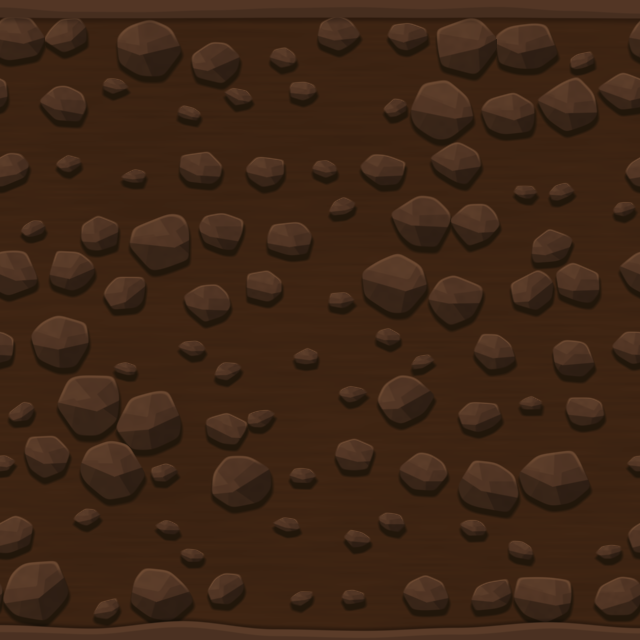
Reproduce this texture procedurally as a Shadertoy shader.

```glsl
// Brown soil with faint level grain, strewn with faceted stones of three sizes.
// Stones are rounded polygons on a loosely jittered grid, each with a drop shadow;
// wavy bands of lighter earth close the top and the bottom.

const float TAU = 6.2832;
const vec2 GRID = vec2(10.0, 10.0);       // stones across and up
const float FIELD_LOW = 0.025;            // lower end of the stony field
const float FIELD_HEIGHT = 0.95;
const float SMALL_SHARE = 0.42;
const float LARGE_SHARE = 0.19;
const float SIDES = 8.0;                  // sides of a stone outline
const float ROUNDNESS = 15.0;             // higher gives sharper corners
const vec2 SHADOW_SHIFT = vec2(0.001, -0.0085);

const vec3 SOIL = vec3(0.237, 0.138, 0.070);
const vec3 SHADOW = vec3(0.125, 0.083, 0.038);
const vec3 FRONT = vec3(0.195, 0.128, 0.083);
const vec3 CROWN = vec3(0.295, 0.193, 0.132);
const vec3 LIT = vec3(0.355, 0.237, 0.162);
const vec3 RIM = vec3(0.450, 0.305, 0.205);

float hash(vec2 p) {
    vec3 q = fract(vec3(p.xyx) * 0.1031);
    q += dot(q, q.yzx + 33.33);
    return fract((q.x + q.y) * q.z);
}

float noise(vec2 p) {
    vec2 i = floor(p), f = fract(p);
    f = f * f * (3.0 - 2.0 * f);
    return mix(mix(hash(i), hash(i + vec2(1, 0)), f.x),
               mix(hash(i + vec2(0, 1)), hash(i + vec2(1, 1)), f.x), f.y);
}

// Covers the positive side of an edge, softened over width w
float side(float d, float w) { return smoothstep(-w, w, d); }

// Rounded irregular polygon of about unit radius, negative inside
float outline(vec2 q, vec2 seed) {
    float sum = 0.0;
    for (float k = 0.0; k < SIDES; k++) {
        float a = TAU * (k + 0.75 * hash(seed + k * 3.7)) / SIDES;
        float reach = 0.88 + 0.22 * hash(seed + k * 5.3 + 40.0);
        sum += pow(max(dot(q, vec2(cos(a), sin(a))) / reach, 0.0), ROUNDNESS);
    }
    return pow(sum, 1.0 / ROUNDNESS) - 1.0;
}

// Flat facets: lit crown above, dark front below, bright upper rim
vec3 stoneColor(vec2 q, float d, vec2 seed, float large, float w) {
    float a = hash(seed + 61.0), b = hash(seed + 67.0), c = hash(seed + 71.0);
    float ridge = (a - 0.5) * 0.9;
    float split = q.x - ridge + (b - 0.5) * q.y;
    vec3 crown = mix(CROWN * 1.08, CROWN * 0.94, side(split - 0.25, w));
    float slant = q.y - 0.12 - 0.45 * (c - 0.4) * q.x - 0.3 * abs(q.x - ridge);
    crown = mix(crown, mix(LIT, CROWN * 1.07, side(split, w)), side(slant, w));
    crown = mix(crown, CROWN * 1.12, side(-split - 0.45, w) * side(0.1 - slant, w) * b);
    vec3 front = mix(FRONT * 1.13, FRONT * 0.93, side(split + 0.3 * q.y, w));
    front = mix(front, FRONT * 1.22, side(-q.x - 0.45 + 0.4 * q.y, w) * large);
    float fold = q.y + mix(0.48, 0.30, large) + 0.4 * (b - 0.5) * q.x
               - 0.30 * abs(q.x - ridge) * (0.4 + c);
    vec3 color = mix(front, crown, side(fold, w));
    color *= 0.97 + 0.06 * noise(q * 4.0 + seed * 9.0);
    float rim = smoothstep(-0.13, -0.04, d) * smoothstep(0.15, 0.65, q.y);
    return mix(color, RIM, rim * 0.75);
}

void mainImage(out vec4 fragColor, in vec2 fragCoord) {
    vec2 uv = fragCoord / iResolution.xy;
    float px = 1.0 / min(iResolution.x, iResolution.y);

    // Soil with fine horizontal grain
    float grain = noise(uv * vec2(9.0, 230.0)) + 0.6 * noise(uv * vec2(22.0, 120.0) + 50.0);
    vec3 color = SOIL * (1.0 + 0.07 * (grain - 0.8) + 0.05 * (noise(uv * 4.0) - 0.5));

    // Stones and their shadows from the neighbouring cells
    float shade = 0.0, cover = 0.0;
    vec3 stones = vec3(0.0);
    vec2 cell = vec2(1.0, FIELD_HEIGHT) / GRID;
    float homeRow = floor((uv.y - FIELD_LOW) / cell.y);
    for (float j = -1.0; j <= 1.0; j++) {
        float row = homeRow + j;
        if (row < 0.0 || row >= GRID.y) continue;
        float stagger = 0.5 * mod(row, 2.0) + 0.4 * hash(vec2(row, 8.0));
        float homeColumn = floor(uv.x / cell.x - stagger);
        for (float i = -1.0; i <= 1.0; i++) {
            float column = homeColumn + i;
            vec2 seed = vec2(mod(column, GRID.x), row) + 13.0;
            float kind = hash(seed + 21.0), vary = hash(seed + 27.0);
            float large = step(1.0 - LARGE_SHARE, kind);
            float small = 1.0 - step(SMALL_SHARE, kind);
            float radius = mix(mix(0.0325, 0.0455, large), 0.0185, small) * (0.9 + 0.2 * vary);
            float flatness = mix(mix(0.80, 0.87, large), 0.62, small) + 0.10 * (vary - 0.5);
            vec2 jitter = vec2(hash(seed + 31.0), hash(seed + 37.0)) * 2.0 - 1.0;
            vec2 center = vec2(column + 0.5 + stagger, row + 0.5) * cell + vec2(0.0, FIELD_LOW);
            center += jitter * max(vec2(0.053 - radius, 0.050 - radius * 0.85), 0.004);
            center.y += 0.018 * sin(TAU * (2.0 * center.x + 0.13)) * sin(0.5 * TAU * center.y);
            vec2 p = uv - center;
            if (length(p) > radius * 1.4 + 0.015) continue;
            float tilt = (hash(seed + 43.0) - 0.4) * 0.7;
            mat2 turn = mat2(cos(tilt), -sin(tilt), sin(tilt), cos(tilt));
            vec2 size = radius * vec2(1.0, flatness);
            float w = px / size.y;
            float below = outline(turn * (p - SHADOW_SHIFT) / (size + 0.002), seed);
            shade = max(shade, side(-below, w + 0.03));
            vec2 q = turn * p / size;
            float d = outline(q, seed);
            float inside = side(-d, w);
            stones = mix(stones, stoneColor(q, d, seed, large, w), step(0.001, inside) * step(cover, inside));
            cover = max(cover, inside);
        }
    }
    color = mix(color, SHADOW, shade * 0.95);
    color = mix(color, stones, cover);

    // Earth bands with wavy edges
    float wave = noise(vec2(uv.x * 9.0, 3.0));
    float top = uv.y - 0.971 - 0.002 * wave;
    color *= 1.0 - 0.25 * smoothstep(-0.012, 0.0, top);
    color = mix(color, CROWN * 0.93, side(top, px));
    color = mix(color, CROWN * 1.10, side(uv.y - 0.978 - 0.014 * wave, px));
    float bottom = 0.011 + 0.019 * noise(vec2(uv.x * 7.0, 17.0)) - uv.y;
    color *= 1.0 - 0.3 * smoothstep(-0.008, 0.0, bottom);
    color = mix(color, LIT, side(bottom, px));
    color = mix(color, CROWN, side(bottom - 0.008 - 0.004 * wave, px));
    fragColor = vec4(color, 1.0);
}
```
